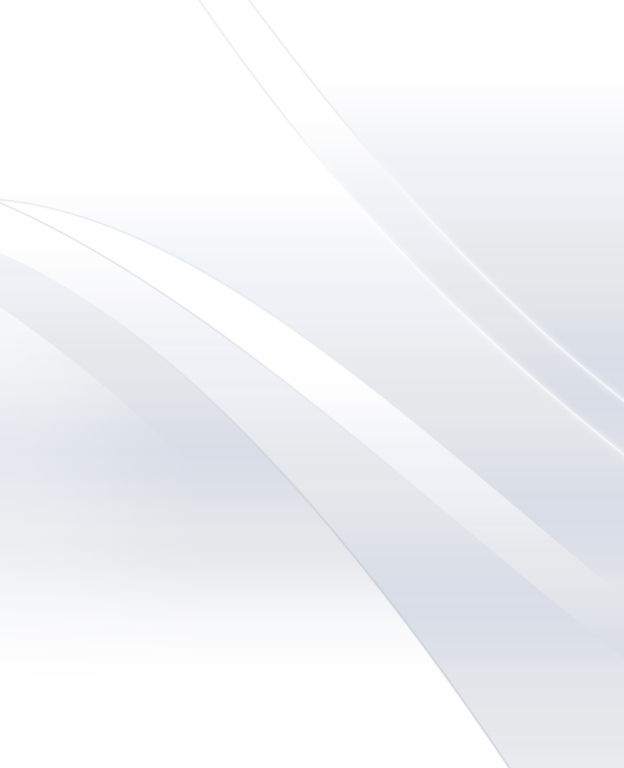
Give the GLSL for this background, as a WebGL 1 fragment shader.

```glsl
precision highp float;

uniform vec2 u_resolution;

// Signed distance to a cubic curve, in canvas heights; positive below it
float curveDistance(vec2 p, vec4 k) {
  float height = k.x + p.x * (k.y + p.x * (k.z + p.x * k.w));
  float slope = k.y + p.x * (2.0 * k.z + 3.0 * k.w * p.x);
  slope *= u_resolution.y / u_resolution.x;
  return (p.y - height) / sqrt(1.0 + slope * slope);
}

// White to lavender, grey and steel blue at the peak, then back again
vec3 silverRamp(float y, float start, float peak) {
  float t = max((y - start) / (peak - start), 0.0);
  t = clamp(1.0 - abs(1.0 - t), 0.0, 1.0);
  vec3 color = mix(vec3(1.0), vec3(0.942, 0.947, 0.965), smoothstep(0.0, 0.38, t));
  color = mix(color, vec3(0.902, 0.906, 0.921), smoothstep(0.34, 0.7, t));
  return mix(color, vec3(0.850, 0.867, 0.906), smoothstep(0.68, 1.0, t));
}

float coverage(float d) {
  float soft = 0.75 / u_resolution.y;
  return smoothstep(-soft, soft, d);
}

float hairline(float d, float width) {
  return exp(-d * d / (width * width));
}

void main() {
  // Vertical axis runs down from the top edge
  vec2 p = gl_FragCoord.xy / u_resolution;
  p.y = 1.0 - p.y;

  float outerArc = curveDistance(p - vec2(0.3195, 0.0), vec4(0.0, 1.19, -0.62, 0.22));
  float innerArc = curveDistance(p - vec2(0.3994, 0.0), vec4(0.0, 1.10, -0.385, 0.0));
  float ribbonTop = curveDistance(p, vec4(0.26, 0.08, 0.737, -0.300));
  float ribbonBase = curveDistance(p, vec4(0.264, 0.353, 0.433, -0.193));
  float sweep = curveDistance(p, vec4(0.329, 0.355, 0.672, -0.1225));
  float veilEdge = curveDistance(p, vec4(0.40, 0.55, 0.40, 0.0));

  // Upper fields divided by two arcs
  vec3 color = silverRamp(p.y, 0.22, 0.67);
  color = mix(silverRamp(p.y, 0.13, 0.53), color, coverage(outerArc));
  color = mix(silverRamp(p.y, 0.08, 0.48), color, coverage(innerArc));

  // Arc lines turn from grey hairlines into white glows
  float shine = smoothstep(0.12, 0.30, p.y);
  float arcLines = hairline(outerArc, 0.0013) + hairline(innerArc, 0.0013);
  float arcGlow = hairline(outerArc, 0.005) + hairline(innerArc, 0.005);
  color = mix(color, vec3(0.89, 0.89, 0.90), 0.65 * arcLines * (1.0 - shine));
  color = mix(color, vec3(1.0), shine * min(0.45 * arcLines + 0.3 * arcGlow, 0.8));

  // Bright ribbon and the band beneath it
  color = mix(color, silverRamp(p.y, 0.47, 0.87), coverage(ribbonTop));
  color = mix(color, silverRamp(p.y, 0.29, 0.78), coverage(ribbonBase));
  float lineFade = 1.0 - smoothstep(0.3, 0.8, p.x);
  color = mix(color, vec3(0.85, 0.88, 0.89), 0.55 * lineFade * hairline(ribbonTop, 0.0013));
  color = mix(color, vec3(0.82, 0.85, 0.89), 0.6 * lineFade * hairline(ribbonBase, 0.0013));

  // Lower left field with a pale veil
  vec3 field = silverRamp(p.y, 0.22, 0.59);
  float veil = coverage(veilEdge) * (1.0 - smoothstep(0.0, 0.35, p.x));
  veil *= 1.0 - 0.5 * smoothstep(0.40, 0.58, p.y);
  field = mix(field, vec3(0.985, 0.987, 0.992), 0.7 * veil);
  field = mix(field, vec3(1.0), smoothstep(0.70, 0.92, p.y));
  color = mix(color, field, coverage(sweep));
  float sweepLine = hairline(sweep, 0.0014) * smoothstep(0.1, 0.6, p.x);
  color = mix(color, vec3(0.76, 0.78, 0.82), 0.65 * sweepLine);

  // Faint horizontal striations, absent from pure white
  float stripes = sin(p.y * 211.0) + 0.6 * sin(p.y * 347.0 + 1.3);
  color += 0.0015 * stripes * smoothstep(0.0, 0.06, 1.0 - color.r);

  gl_FragColor = vec4(clamp(color, 0.0, 1.0), 1.0);
}
```
